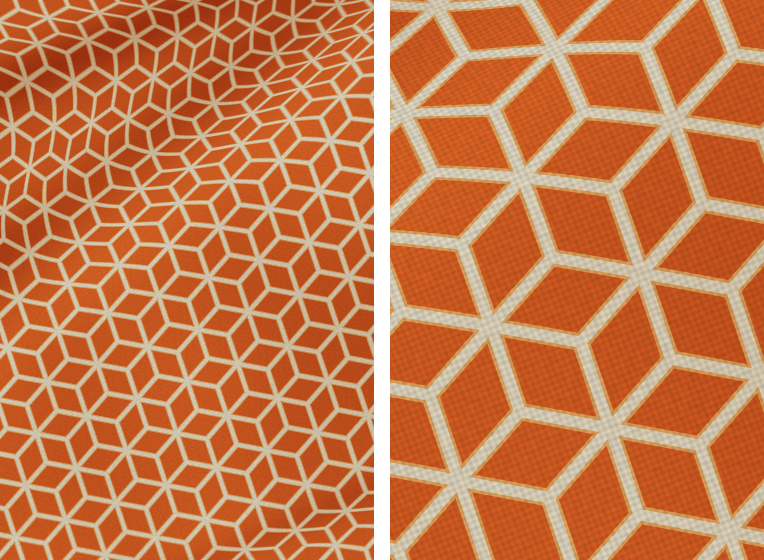
Left, the full canvas; right, a detail of the centre.
A Shadertoy shader for this pattern:

```glsl
// Printed cotton with a tumbling-block lattice, draped in soft diagonal folds.
// Sigmoid folds bend the canvas into cloth space; hexagonal cells with six
// spokes each draw the pale lines, then fold shading and weave are added.

#define LATTICE_A vec2(0.0898, 0.0312)
#define LATTICE_B vec2(0.0189, 0.0928)
#define STAR_ORIGIN vec2(0.3346, 0.3190)
#define LINE_HALF_WIDTH 0.046
#define FRINGE_WIDTH 0.020
#define THREAD_COUNT 250.0
#define WEAVE_DEPTH 0.07
#define ORANGE vec3(0.785, 0.345, 0.125)
#define DEEP_RUST vec3(0.60, 0.185, 0.06)
#define CREAM vec3(0.815, 0.785, 0.705)
#define FRINGE vec3(0.82, 0.60, 0.34)

const float PI = 3.14159265;

float sigmoid(float x) { return 1.0 / (1.0 + exp(-x)); }

float band(float x, float center, float width) {
    float t = (x - center) / width;
    return exp(-t * t);
}

vec2 hashGradient(vec2 cell) {
    float n = fract(sin(dot(cell, vec2(127.1, 311.7))) * 43758.5);
    return vec2(cos(2.0 * PI * n), sin(2.0 * PI * n));
}

float gradientNoise(vec2 p) {
    vec2 i = floor(p), f = p - i;
    vec2 w = f * f * f * (f * (f * 6.0 - 15.0) + 10.0);
    vec2 e = vec2(0.0, 1.0);
    float low = mix(dot(hashGradient(i), f),
                    dot(hashGradient(i + e.yx), f - e.yx), w.x);
    float high = mix(dot(hashGradient(i + e.xy), f - e.xy),
                     dot(hashGradient(i + e.yy), f - e.yy), w.x);
    return mix(low, high, w.y);
}

// Signed height above the main diagonal crease
float creaseHeight(vec2 p) { return p.y - 0.8 * p.x - 0.4466; }

// Canvas position to flat cloth position
vec2 unfold(vec2 p) {
    vec2 q = p;
    q.y += 0.39 * p.x * sigmoid(creaseHeight(p) / 0.042);
    q.x -= 0.1016 * sigmoid((p.y - 0.7 * p.x - 0.6589) / 0.039);
    q.y += 0.08 * sigmoid((p.y - 0.25 * p.x - 0.928) / 0.020);
    q.y -= 0.05 * sigmoid((0.45 * p.x - p.y - 0.204) / 0.016);
    return q;
}

// Cloth position to a triangular lattice of unit spacing
vec2 toLattice(vec2 q) {
    vec2 uv = inverse(mat2(LATTICE_A, LATTICE_B)) * (q - STAR_ORIGIN);
    return vec2(uv.x + 0.5 * uv.y, 0.8660 * uv.y);
}

// Distance to the nearest of six spokes in the hexagonal cell
float spokeDistance(vec2 h) {
    vec2 size = vec2(1.0, 1.7320);
    vec2 c0 = mod(h + 0.5 * size, size) - 0.5 * size;
    vec2 c1 = mod(h, size) - 0.5 * size;
    vec2 c = dot(c0, c0) < dot(c1, c1) ? c0 : c1;
    float angle = mod(atan(c.y, c.x), PI / 3.0) - PI / 6.0;
    return length(c) * abs(sin(angle));
}

// Light on the folds, 1 in full light
float foldLight(vec2 p) {
    float s = creaseHeight(p);
    float light = 0.93 + 0.25 * gradientNoise(p * 3.5 + 7.0);
    light -= 0.62 * band(s, 0.10, 0.075);
    light -= 0.60 * band(p.y - 0.42 * p.x, 0.84, 0.050);
    light -= 0.32 * smoothstep(0.12, 0.30, s);
    light -= 0.38 * band(p.x, 0.66, 0.20) * band(p.y, 0.38, 0.20);
    light += 0.15 * band(s, -0.08, 0.06);
    light -= 0.30 * band(0.45 * p.x - p.y, 0.17, 0.03);
    light += 0.35 * smoothstep(0.86, 0.94, p.y - 0.42 * p.x);
    return clamp(light, 0.0, 1.1);
}

void mainImage(out vec4 fragColor, in vec2 fragCoord) {
    vec2 p = fragCoord / iResolution.y;
    vec2 q = unfold(p);
    vec2 h = toLattice(q);

    // Soft edges: one pixel, plus defocus toward the far and near ends
    float pixel = 0.5 * length(fwidth(h));
    float defocus = 0.012 * smoothstep(0.75, 1.0, p.y)
                  + 0.008 * smoothstep(0.2, 0.0, p.y);
    float soft = 0.7 * pixel + defocus;

    // Printed lines with a warm fringe
    float d = spokeDistance(h);
    float core = LINE_HALF_WIDTH - 0.5 * FRINGE_WIDTH;
    float outer = LINE_HALF_WIDTH + 0.5 * FRINGE_WIDTH;
    float fringe = 1.0 - smoothstep(outer - soft, outer + soft, d);
    float line = 1.0 - smoothstep(core - soft, core + soft, d);

    float light = foldLight(p);
    vec3 ground = mix(DEEP_RUST, ORANGE, light);
    vec3 ink = mix(FRINGE, CREAM, line) * mix(vec3(0.90, 0.80, 0.70), vec3(1.0), min(light, 1.0));
    vec3 color = mix(ground, ink, fringe);

    // Crossed threads and uneven yarn, fading where too fine to resolve
    vec2 thread = 2.0 * PI * THREAD_COUNT * q;
    float weave = 0.5 * (sin(thread.x + 0.4 * thread.y) + sin(thread.y - 0.4 * thread.x));
    weave *= 1.0 - smoothstep(0.3, 0.9, THREAD_COUNT * length(fwidth(q)));
    weave += 0.9 * gradientNoise(q * vec2(190.0, 260.0));
    color *= 1.0 + WEAVE_DEPTH * weave;

    fragColor = vec4(clamp(color, 0.0, 1.0), 1.0);
}
```
